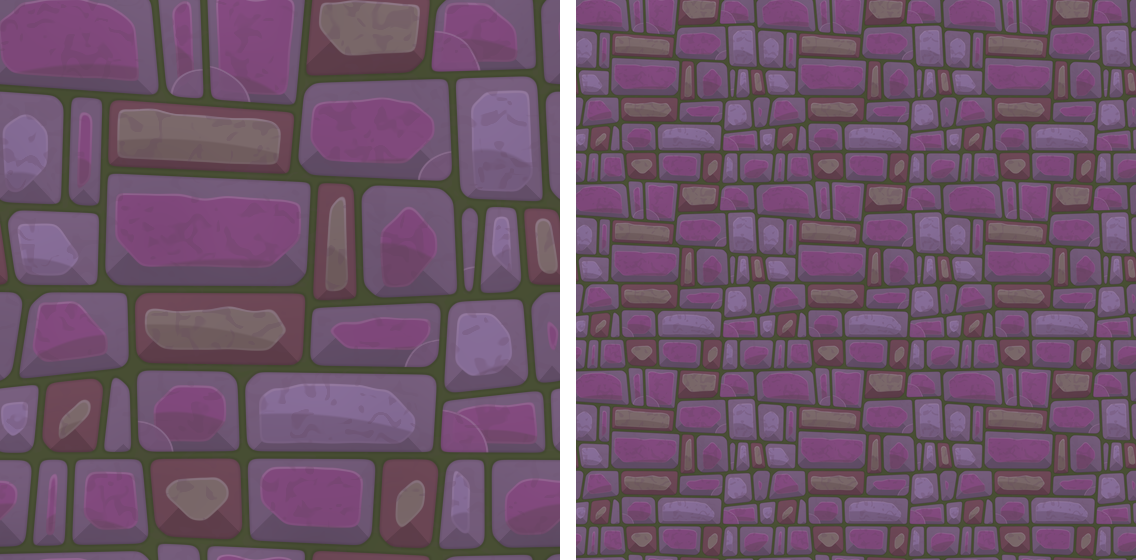
Left, the tile; right, the same tile 3 across and 3 down.
A WebGL 1 fragment shader for this texture:

```glsl
precision highp float;
// Seamless painted wall of bevelled purple, lavender and brown stones in mossy grout.

uniform vec2 u_resolution;

// Layout, in canvas units unless noted
const vec2 GRID = vec2(4.0, 6.0);      // stones per canvas, both even so it wraps
const float JITTER = 0.56;             // joint offset, in cells
const float TILT = 0.22;               // slope range of the joints
const float SPLIT_SHARE = 0.4;         // share of cells cut in two
const float GROUT = 0.0065;            // half width of a joint
const float ROUND = 0.0035;            // corner softness
const float EDGE = 0.0014;             // antialiasing width
const float BEVEL_MIN = 0.015;
const float BEVEL_MAX = 0.036;
const float RIM = 0.0022;              // width of the pale face outline
const float CHIP_SHARE = 0.3;

// Colours
const vec3 MOSS = vec3(0.28, 0.305, 0.20);
const vec3 MAGENTA = vec3(0.51, 0.285, 0.495);
const vec3 MAGENTA_SHADE = vec3(0.435, 0.275, 0.41);
const vec3 LAVENDER = vec3(0.53, 0.43, 0.60);
const vec3 LAVENDER_SHADE = vec3(0.45, 0.355, 0.49);
const vec3 BROWN = vec3(0.485, 0.415, 0.42);
const vec3 BROWN_SHADE = vec3(0.43, 0.355, 0.36);
const vec3 MAUVE_BEVEL = vec3(0.435, 0.345, 0.46);
const vec3 RED_BEVEL = vec3(0.42, 0.275, 0.33);
const vec3 HIGHLIGHT = vec3(0.64, 0.53, 0.65);
const vec3 FLECK = vec3(0.38, 0.26, 0.36);

vec3 hash(vec2 p) {
    vec3 q = fract(p.xyx * vec3(0.1031, 0.1030, 0.0973));
    q += dot(q, q.yxz + 33.33);
    return fract((q.xxy + q.yzz) * q.zyx);
}

// Value noise that wraps after "period" cells
float noise(vec2 uv, vec2 period) {
    vec2 p = uv * period, i = floor(p), f = fract(p);
    f *= f * (3.0 - 2.0 * f);
    vec2 a = mod(i, period), b = mod(i + 1.0, period);
    return mix(mix(hash(a).x, hash(vec2(b.x, a.y)).x, f.x),
               mix(hash(vec2(a.x, b.y)).x, hash(b).x, f.x), f.y);
}

// Signed distances to the tilted joint through a grid vertex
float uprightJoint(vec2 p, vec2 vertex) {
    vec3 h = hash(mod(vertex, GRID) + 7.0) - 0.5;
    vec2 r = p - vertex / GRID;
    return r.x - h.x * JITTER / GRID.x - h.y * TILT * r.y;
}

float levelJoint(vec2 p, vec2 vertex) {
    vec3 h = hash(mod(vertex, GRID) + 7.0) - 0.5;
    vec2 r = p - vertex / GRID;
    return r.y - h.x * JITTER / GRID.y - h.y * TILT * r.x;
}

// Distances inward from the left, right, bottom and top joints of a pinwheel cell
vec4 cellEdges(vec2 p, vec2 cell) {
    float odd = mod(cell.x + cell.y, 2.0);
    return vec4(uprightJoint(p, cell + vec2(0.0, 1.0 - odd)),
                -uprightJoint(p, cell + vec2(1.0, odd)),
                levelJoint(p, cell + vec2(odd, 0.0)),
                -levelJoint(p, cell + vec2(1.0 - odd, 1.0)));
}

float minOf(vec4 e) { return min(min(e.x, e.y), min(e.z, e.w)); }

// Rounded polygon with cut corners
float stoneShape(vec4 e, vec4 cuts) {
    vec4 corners = (e.xyxy + e.zzww - cuts) * 0.707;
    return -ROUND * log(dot(exp(-e / ROUND) + exp(-corners / ROUND), vec4(1.0)));
}

float cover(float d) { return smoothstep(-EDGE, EDGE, d); }

void main() {
    vec2 uv = gl_FragCoord.xy / u_resolution;

    // Find the stone around this point
    vec2 base = floor(uv * GRID), cell = base;
    vec4 e = vec4(-1.0);
    for (int y = -1; y <= 1; y++) {
        for (int x = -1; x <= 1; x++) {
            vec2 c = base + vec2(float(x), float(y));
            vec4 candidate = cellEdges(uv, c);
            if (minOf(candidate) > minOf(e)) { e = candidate; cell = c; }
        }
    }
    e = max(e, 0.0);
    vec2 id = mod(cell, GRID);
    float kind = fract((id.x + GRID.x * id.y) * 0.618 + 0.1);

    // Cut some cells into a narrow and a wide stone
    vec3 cut = hash(id + 31.0);
    if (cut.x < SPLIT_SHARE) {
        float share = cut.y < 0.5 ? 0.32 : 0.68;
        float s = e.x - share * (e.x + e.y) + (cut.z - 0.5) * TILT * (e.z - e.w);
        if (s > 0.0) { e.x = s; id += 13.0; kind = fract(kind + 0.4); }
        else e.y = -s;
    }
    vec3 ra = hash(id + 53.0), rb = hash(id + 71.0), rc = hash(id + 97.0);
    vec4 rnd = vec4(ra, rb.x);

    // Outline and inset face, with a slightly ragged upper edge
    float wobble = noise(uv, vec2(22.0)) - 0.5;
    float body = stoneShape(e - GROUT, 0.024 * rnd * rnd);
    vec4 f = e - GROUT - mix(vec4(BEVEL_MIN), vec4(BEVEL_MAX), rnd.wzyx * rnd.wzyx);
    f += wobble * vec4(0.003, 0.003, 0.003, 0.011);
    float face = stoneShape(f, 0.055 * rnd.yxwz * rnd.yxwz);

    // Palette of this stone
    vec3 lit = MAGENTA, shade = MAGENTA_SHADE, bevel = MAUVE_BEVEL;
    if (kind > 0.76) { lit = LAVENDER; shade = LAVENDER_SHADE; bevel *= 1.04; }
    else if (kind > 0.5) { lit = BROWN; shade = BROWN_SHADE; bevel = RED_BEVEL; }

    // Face: light above, one curved shadow plane below
    vec2 local = vec2(e.x / (e.x + e.y + 0.0001), e.z / (e.z + e.w + 0.0001));
    float bend = (local.x - 0.5) * (rb.y - 0.5) * 0.7 + (local.x - 0.5) * (local.x - 0.5) * 0.5;
    float lightPlane = smoothstep(-0.018, 0.018, local.y - 0.18 - 0.34 * rb.z + bend);
    vec3 faceColor = mix(shade, lit, lightPlane * 0.75 + 0.25 * local.y);

    // Bevel: bottom facet darkest, sides in between
    float bottomFacet = cover(min(min(f.x, f.y), f.w) - f.z);
    vec3 color = bevel * (0.97 + 0.07 * local.y - 0.12 * bottomFacet);
    color = mix(color, faceColor, cover(face));
    float rim = cover(face) * (1.0 - smoothstep(RIM, RIM * 2.2, face));
    color = mix(color, HIGHLIGHT, rim * (0.08 + 0.52 * local.y * local.y));

    // Broken lower corner on some stones
    if (rc.x < CHIP_SHARE && kind < 0.5) {
        float side = rc.y < 0.5 ? e.x : e.y;
        float chip = 0.06 + 0.04 * rc.z - length(vec2(side, e.z * 1.15)) + wobble * 0.008;
        vec3 chipColor = mix(MAUVE_BEVEL, MAGENTA, rc.z);
        color = mix(color, chipColor, cover(chip) * 0.85);
        color = mix(color, HIGHLIGHT, 0.4 * cover(chip) * (1.0 - smoothstep(RIM, RIM * 2.0, chip)));
    }

    // Worn outer edge, then grout
    color *= 0.92 + 0.08 * smoothstep(0.0, 0.006, body);
    vec3 grout = MOSS * (0.9 + 0.1 * smoothstep(0.0, 0.006, -body));
    color = mix(grout, color, cover(body));

    // Small flecks and broad stains
    vec2 drift = vec2(noise(uv, vec2(40.0)), noise(uv + 0.37, vec2(40.0))) - 0.5;
    float fleck = smoothstep(0.62, 0.76, noise(uv + drift * 0.035, vec2(56.0, 76.0)));
    color = mix(color, FLECK, fleck * mix(0.08, 0.22, cover(face)));
    color *= 0.97 + 0.06 * noise(uv, vec2(7.0));
    gl_FragColor = vec4(color, 1.0);
}
```
